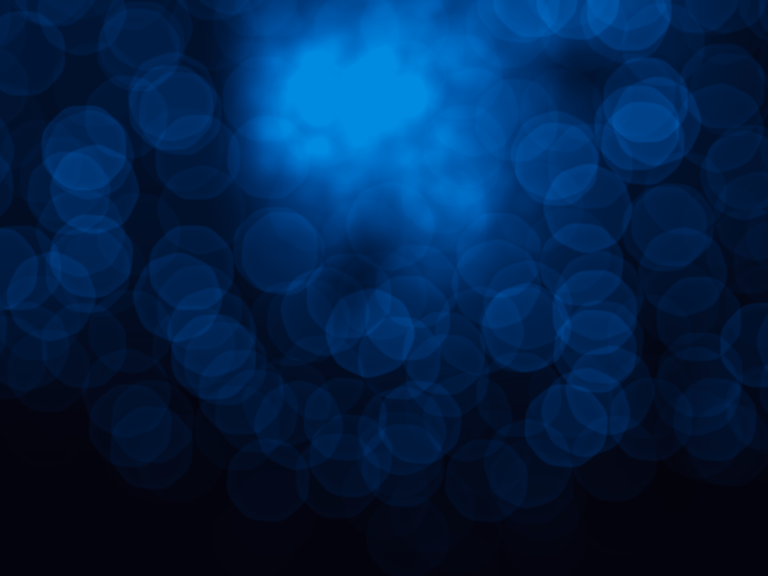
Write a WebGL 1 fragment shader that draws this background.

```glsl
precision highp float;
uniform vec2 u_resolution;

float hash(vec2 p) {
  return fract(sin(dot(p, vec2(127.1, 311.7))) * 43758.5);
}

// Soft elliptical falloff
float lobe(vec2 p, vec2 center, vec2 size) {
  vec2 d = (p - center) / size;
  return exp(-dot(d, d));
}

// How strongly discs shine at a given place
float discLight(vec2 p) {
  float lowerEdge = 0.45 * abs(p.x - 0.75);
  float clusters = 0.32
    + 0.55 * lobe(p, vec2(0.22, 0.68), vec2(0.24, 0.26))
    + 0.75 * lobe(p, vec2(0.56, 0.44), vec2(0.22, 0.16))
    + 0.75 * lobe(p, vec2(1.06, 0.72), vec2(0.15, 0.22))
    + 0.55 * lobe(p, vec2(0.98, 0.37), vec2(0.11, 0.13))
    + 0.70 * lobe(p, vec2(1.31, 0.36), vec2(0.11, 0.10))
    + 0.50 * lobe(p, vec2(1.02, 1.00), vec2(0.20, 0.12));
  return clusters * smoothstep(-0.06, 0.14, p.y - lowerEdge);
}

// Broad bright cloud with a steep left side
float glowLight(vec2 p) {
  float glow = 0.30 * lobe(p, vec2(0.55, 0.83), vec2(0.13, 0.13))
    + 0.30 * lobe(p, vec2(0.68, 0.82), vec2(0.22, 0.25))
    + 0.13 * lobe(p, vec2(0.78, 0.67), vec2(0.14, 0.15))
    + 0.10 * lobe(p, vec2(0.90, 0.98), vec2(0.26, 0.14));
  return glow * smoothstep(0.34, 0.47, p.x);
}

// One layer of jittered eight-sided discs with faint rims
float discLayer(vec2 p, float cell, float radius, float seed) {
  float light = 0.0;
  vec2 home = floor(p / cell);
  for (int j = -1; j <= 1; j++) {
    for (int i = -1; i <= 1; i++) {
      vec2 id = home + vec2(float(i), float(j));
      vec2 key = id + seed;
      vec2 center = (id + vec2(hash(key), hash(key + 41.3))) * cell;
      vec2 d = p - center;
      float angle = atan(d.y, d.x + 0.00001);
      float r = length(d) / radius * (1.0 - 0.015 * cos(8.0 * angle + seed));
      float disc = 1.0 - smoothstep(0.93, 1.0, r);
      float rim = smoothstep(0.72, 0.95, r);
      float strength = 0.15 + 0.85 * hash(key + 17.7);
      light += disc * (0.85 + 0.3 * rim) * strength * discLight(center);
    }
  }
  return light;
}

// Smooth cellular mottling, from 0 to about 1
float mottle(vec2 p) {
  vec2 home = floor(p);
  float sum = 0.0;
  for (int j = -1; j <= 1; j++) {
    for (int i = -1; i <= 1; i++) {
      vec2 id = home + vec2(float(i), float(j));
      vec2 d = p - id - vec2(hash(id), hash(id + 9.2));
      sum += hash(id + 23.1) * (1.0 - smoothstep(0.2, 1.0, length(d)));
    }
  }
  return sum;
}

void main() {
  vec2 p = gl_FragCoord.xy / u_resolution.y;

  // Dim haze, darker toward the bottom and right side
  float light = 0.013 + 0.042 * smoothstep(0.2, 0.75, p.y)
    * (1.0 - 0.6 * smoothstep(1.1, 1.33, p.x));

  // Overlapping discs
  float discs = discLayer(p, 0.13, 0.077, 3.0)
    + discLayer(p + 0.04, 0.135, 0.075, 29.0)
    + discLayer(p, 0.145, 0.079, 57.0);
  float glow = glowLight(p);
  light += 0.072 * discs * (1.0 - 1.2 * min(glow, 0.5));

  // Mottled glow
  float texture = 0.6 * mottle(p * 17.0) + 0.4 * mottle(p * 31.0 + 5.0);
  light += glow * (0.82 + 0.36 * texture);

  // Dark gaps between the clusters
  vec2 slant = mat2(0.8, 0.6, -0.6, 0.8) * (p - vec2(0.63, 0.53));
  light *= 1.0 - 0.5 * lobe(slant, vec2(0.0), vec2(0.05, 0.12));
  light *= 1.0 - 0.45 * lobe(p, vec2(1.02, 0.87), vec2(0.08, 0.05));
  light *= 1.0 - 0.4 * lobe(p, vec2(1.16, 0.32), vec2(0.06, 0.16));

  // Blue ramp, capped at the brightest core
  float green = min(light, 0.54);
  float blue = 0.02 + 2.4 * green - 1.5 * green * green;
  float red = 0.012 * (1.0 - smoothstep(0.02, 0.10, green));
  gl_FragColor = vec4(red, green, blue, 1.0);
}
```
